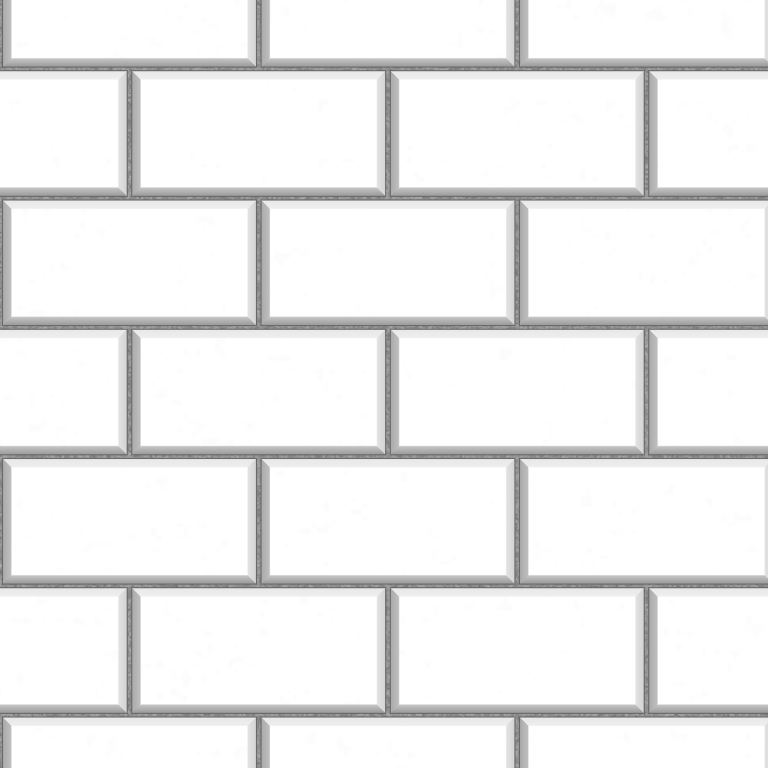
Reproduce this pattern procedurally as a WebGL 2 fragment shader.

```glsl
#version 300 es
precision highp float;

uniform vec2 u_resolution;
out vec4 outColor;

const vec2 PITCH = vec2(0.3366, 0.1683);       // one tile plus its joint
const vec2 ORIGIN = vec2(0.0003, 0.0688);      // lower left joint crossing
const vec2 HALF_JOINT = vec2(0.0037, 0.0031);
const float BEVEL = 0.0108;

const vec3 FACE = vec3(1.0);
const vec3 GROUT = vec3(0.57);
const vec3 GROUT_EDGE = vec3(0.41);

float hash(vec2 p) {
    return fract(sin(dot(p, vec2(127.1, 311.7))) * 43758.5453);
}

float valueNoise(vec2 p) {
    vec2 cell = floor(p);
    vec2 f = fract(p);
    f = f * f * (3.0 - 2.0 * f);
    float low = mix(hash(cell), hash(cell + vec2(1.0, 0.0)), f.x);
    float high = mix(hash(cell + vec2(0.0, 1.0)), hash(cell + 1.0), f.x);
    return mix(low, high, f.y);
}

// Position inside a running-bond cell, in canvas units
vec2 brickCell(vec2 uv, vec2 origin, vec2 pitch) {
    vec2 q = (uv - origin) / pitch;
    q.x += 0.5 * mod(floor(q.y) + 1.0, 2.0);
    return fract(q) * pitch;
}

// Grey of the four mitred slopes, lit from the upper right
float bevelShade(vec2 nearLow, vec2 nearHigh, float t, float aa) {
    vec2 gap = min(nearLow, nearHigh);
    float side = nearLow.x < nearHigh.x ? mix(0.67, 0.75, t) : mix(0.83, 0.89, t);
    float cap = nearLow.y < nearHigh.y ? mix(0.61, 0.78, t) : mix(0.91, 0.935, t);
    return mix(side, cap, smoothstep(-aa, aa, gap.x - gap.y));
}

// Rough grout, darker where it meets the tiles
vec3 groutColor(vec2 uv, float depth, float edgeWidth) {
    float grain = valueNoise(uv * 330.0) * 0.65 + valueNoise(uv * 610.0) * 0.35;
    vec3 body = GROUT + 0.26 * (grain - 0.5);
    return mix(GROUT_EDGE, body, smoothstep(0.3 * edgeWidth, edgeWidth, depth));
}

// Glaze with very faint cloudy marks
vec3 faceColor(vec2 uv) {
    float cloud = valueNoise(uv * vec2(38.0, 52.0)) * valueNoise(uv * 120.0);
    return FACE - 0.012 * smoothstep(0.45, 0.8, cloud);
}

void main() {
    vec2 uv = gl_FragCoord.xy / u_resolution;
    float pixel = 1.0 / min(u_resolution.x, u_resolution.y);

    // Distances from the tile edges, positive inside
    vec2 p = brickCell(uv, ORIGIN, PITCH);
    vec2 nearLow = p - HALF_JOINT;
    vec2 nearHigh = PITCH - p - HALF_JOINT;
    vec2 gap = min(nearLow, nearHigh);
    float inset = min(gap.x, gap.y);

    // Bevel, face and joint
    float t = clamp(inset / BEVEL, 0.0, 1.0);
    vec3 color = vec3(bevelShade(nearLow, nearHigh, t, 0.7 * pixel));
    float soft = max(0.0012, 0.6 * pixel);
    color = mix(color, faceColor(uv), smoothstep(BEVEL - soft, BEVEL + soft, inset));
    vec3 grout = groutColor(uv, -inset, 0.0022);
    color = mix(grout, color, smoothstep(-0.6 * pixel, 0.6 * pixel, inset));

    outColor = vec4(color, 1.0);
}
```
